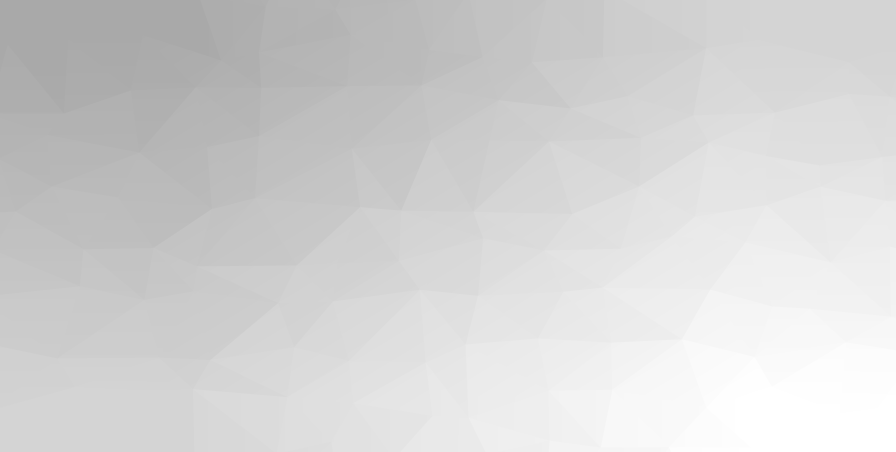
Write a Shadertoy shader that draws this background.

```glsl
// A pale grey low-poly sheet, dark at the upper left and white at the lower right.
// A jittered grid is cut into triangles along each cell's shorter diagonal;
// every facet takes a nearly flat tone from a clamped ramp at its centroid.

const vec2 GRID = vec2(13.0, 9.0);         // cells across and up the canvas
const float JITTER = 0.64;                 // vertex scatter, in cells
const float DARK = 0.662;                  // tone of the upper left corner
const vec2 RISE = vec2(0.170, 0.168);      // tone gained rightward and downward
const vec2 RAMP_START = vec2(0.19, 0.12);  // ramp limits, from the upper left
const vec2 RAMP_END = vec2(0.82, 0.87);
const float FLATNESS = 0.65;               // 0 smooth gradient, 1 flat facets
const float TONE_SCATTER = 0.045;          // random shift of the sampled centroid

vec2 hash2(vec2 p) {
    vec2 q = vec2(dot(p, vec2(127.1, 311.7)), dot(p, vec2(269.5, 183.3)));
    return fract(sin(q) * 43758.5);
}

// Grid vertex in units of canvas height.
vec2 vertex(vec2 id, float aspect) {
    vec2 uv = (id + JITTER * (hash2(id) - 0.5)) / GRID;
    return uv * vec2(aspect, 1.0);
}

// Tone at a canvas position in 0..1.
float ramp(vec2 uv) {
    vec2 fromCorner = vec2(uv.x, 1.0 - uv.y);
    vec2 t = clamp((fromCorner - RAMP_START) / (RAMP_END - RAMP_START), 0.0, 1.0);
    return DARK + dot(RISE, t);
}

// Signed distance to the left of the line a-b.
float leftOf(vec2 p, vec2 a, vec2 b) {
    vec2 e = b - a, d = p - a;
    return (e.x * d.y - e.y * d.x) / max(length(e), 1e-5);
}

// Adds one counter-clockwise facet as (weighted tone, weight).
void addFacet(inout vec2 sum, vec2 p, vec2 a, vec2 b, vec2 c, float aspect) {
    float inside = min(leftOf(p, a, b), min(leftOf(p, b, c), leftOf(p, c, a)));
    float cover = clamp(0.5 + inside * iResolution.y, 0.0, 1.0);
    vec2 toUv = vec2(1.0 / aspect, 1.0);
    vec2 centre = (a + b + c) / 3.0 * toUv;
    vec2 shift = TONE_SCATTER * (hash2(floor(centre * 500.0)) - 0.5);
    vec2 place = mix(p * toUv, centre, FLATNESS) + shift;
    sum += cover * vec2(ramp(place), 1.0);
}

void mainImage(out vec4 fragColor, in vec2 fragCoord) {
    float aspect = iResolution.x / iResolution.y;
    vec2 uv = fragCoord / iResolution.xy;
    vec2 p = uv * vec2(aspect, 1.0);
    vec2 home = floor(uv * GRID);

    // Start from a faint smooth tone so the weight never vanishes.
    vec2 sum = vec2(ramp(uv), 1.0) * 1e-3;

    // Gather facets of the surrounding cells.
    for (int j = -1; j <= 1; j++) {
        for (int i = -1; i <= 1; i++) {
            vec2 id = home + vec2(i, j);
            vec2 a = vertex(id, aspect);
            vec2 b = vertex(id + vec2(1, 0), aspect);
            vec2 c = vertex(id + vec2(1, 1), aspect);
            vec2 d = vertex(id + vec2(0, 1), aspect);
            if (distance(a, c) < distance(b, d)) {
                addFacet(sum, p, a, b, c, aspect);
                addFacet(sum, p, a, c, d, aspect);
            } else {
                addFacet(sum, p, a, b, d, aspect);
                addFacet(sum, p, b, c, d, aspect);
            }
        }
    }
    fragColor = vec4(vec3(sum.x / sum.y), 1.0);
}
```
